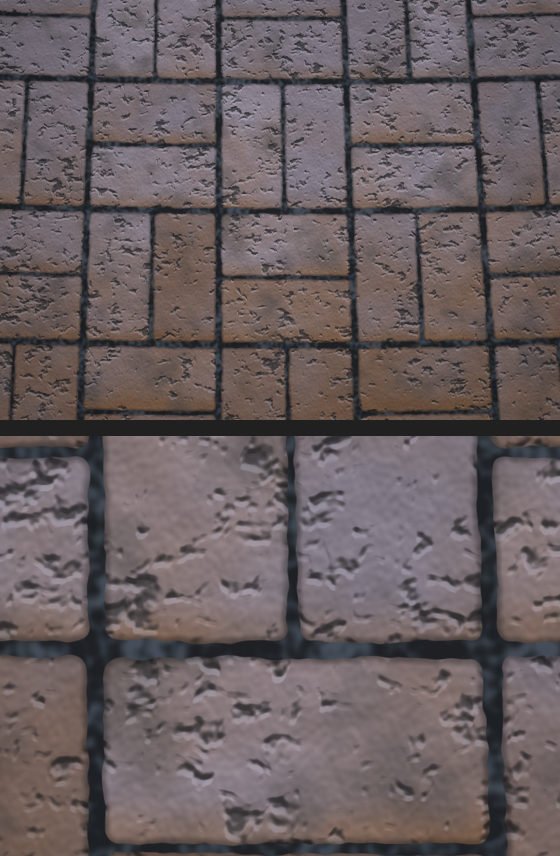
Top, the full canvas; bottom, a detail of the centre.
Give the GLSL for this texture, as a Shadertoy shader.

```glsl
// Damp stamped paving: pairs of worn bricks in a basket weave, seen at a slight tilt.

const vec3 MAUVE = vec3(0.485, 0.455, 0.50);
const vec3 UMBER = vec3(0.445, 0.335, 0.26);
const vec3 STAIN = vec3(0.29, 0.275, 0.28);
const vec3 PIT = vec3(0.21, 0.205, 0.215);
const vec3 SKY = vec3(0.52, 0.54, 0.61);
const vec3 JOINT_DARK = vec3(0.11, 0.12, 0.135);
const vec3 JOINT_WET = vec3(0.29, 0.33, 0.38);

vec2 hash2(vec2 p) {
    vec3 q = fract(p.xyx * vec3(0.1031, 0.1030, 0.0973));
    q += dot(q, q.yzx + 33.33);
    return fract((q.xx + q.yz) * q.zy);
}

float cornerSlope(vec2 cell, vec2 corner, vec2 f) {
    float angle = 6.2832 * hash2(cell + corner).x;
    return dot(vec2(cos(angle), sin(angle)), f - corner);
}

// Gradient noise, roughly -0.7 to 0.7
float noise(vec2 p) {
    vec2 i = floor(p), f = p - i;
    vec2 u = f * f * f * (f * (f * 6.0 - 15.0) + 10.0);
    float low = mix(cornerSlope(i, vec2(0, 0), f), cornerSlope(i, vec2(1, 0), f), u.x);
    float high = mix(cornerSlope(i, vec2(0, 1), f), cornerSlope(i, vec2(1, 1), f), u.x);
    return mix(low, high, u.y);
}

float fbm(vec2 p) {
    float sum = 0.0, amp = 0.6;
    for (int i = 0; i < 4; i++) {
        sum += amp * noise(p);
        p = mat2(1.6, 1.2, -1.2, 1.6) * p + 5.3;
        amp *= 0.5;
    }
    return sum;
}

float roundedBox(vec2 p, vec2 halfSize, float radius) {
    vec2 q = abs(p) - halfSize + radius;
    return length(max(q, 0.0)) + min(max(q.x, q.y), 0.0) - radius;
}

// Clustered ragged chips, wider than tall, of uneven depth
float pits(vec2 p) {
    p += 0.02 * vec2(noise(p * 13.0), noise(p * 13.0 + 9.0));
    float chips = noise(p * vec2(9.0, 15.0)) + 0.7 * noise(p * vec2(21.0, 33.0) + 3.0)
                + 0.4 * noise(p * vec2(48.0, 62.0));
    return smoothstep(0.15, 0.75, chips + 0.6 * noise(p * 2.4 + 7.0));
}

float surfaceHeight(vec2 p) {
    return 0.45 * fbm(p * 6.0) - 0.5 * pits(p) + 0.08 * noise(p * 50.0);
}

// Canvas to paving: cells shrink towards the top, rows bow a little
vec2 pavingCoords(vec2 uv, out float cellSize) {
    float dx = uv.x - 0.69;
    float down = 1.0 - uv.y + 0.0234 * dx * dx;
    cellSize = 0.297 + 0.033 * down;
    return vec2((uv.x - 0.5208) / cellSize, -log(cellSize / 0.3136) / 0.033);
}

vec3 brickColor(vec2 p, vec2 seed, float rise, float depth, float height) {
    vec2 grain = p + 17.0 * seed;
    float lowerEdge = 1.0 - smoothstep(0.02, 0.15, rise);
    float warmth = 0.72 - 0.85 * height + 0.6 * fbm(grain * 2.0)
                 + 0.25 * (seed.x - 0.5) + 0.4 * lowerEdge;
    vec3 color = mix(MAUVE, UMBER, clamp(warmth, 0.0, 1.0));

    // Mottled staining and pits
    float stain = smoothstep(-0.05, 0.5, fbm(grain * 3.2 + 11.0) + 0.2 * (seed.y - 0.5));
    color = mix(color, STAIN, 0.6 * stain);
    color = mix(color, PIT, 0.75 * pits(grain));

    // Relief lit from the top, with a faint cool sheen on raised lips
    float slope = surfaceHeight(grain) - surfaceHeight(grain + vec2(0.003, 0.014));
    color *= 1.0 + clamp(0.9 * slope, -0.3, 0.2);
    color = mix(color, SKY, 0.3 * smoothstep(0.06, 0.3, slope));

    color *= 0.95 + 0.12 * seed.y;
    return color * mix(0.7, 1.0, smoothstep(0.0, 0.022, depth));
}

vec3 jointColor(vec2 p) {
    float wet = smoothstep(-0.2, 0.4, fbm(p * 4.0) + 0.4 * noise(p * 30.0));
    return mix(JOINT_DARK, JOINT_WET, 0.8 * wet);
}

void mainImage(out vec4 fragColor, in vec2 fragCoord) {
    vec2 uv = fragCoord / iResolution.y;
    float cellSize;
    vec2 p = pavingCoords(uv, cellSize);
    float pixel = 1.0 / (iResolution.y * cellSize);

    // Each square cell holds two bricks, turned in alternate cells
    vec2 cell = floor(p), f = p - cell;
    bool upright = mod(cell.x + cell.y, 2.0) < 0.5;
    vec2 local = upright ? f.yx : f;
    float rise = upright ? f.y : mod(f.y, 0.5);
    vec2 seed = hash2(cell * 2.0 + vec2(step(0.5, local.y), 40.0));

    // Slightly uneven brick outline, with a narrower joint inside the pair
    vec2 fromCenter = vec2(local.x - 0.5, abs(local.y - 0.5) - 0.2455);
    float edge = roundedBox(fromCenter, vec2(0.48, 0.2335), 0.035);
    edge += 0.010 * noise(p * 5.0) + 0.008 * noise(p * 22.0);

    vec3 brick = brickColor(p, seed, rise, -edge, uv.y);
    float cover = 1.0 - smoothstep(-pixel, pixel, edge);
    vec3 color = mix(jointColor(p), brick, cover);

    // Light falls off towards the corners
    vec2 offCenter = uv - vec2(0.5 * iResolution.x / iResolution.y, 0.55);
    color *= 1.06 - 0.32 * dot(offCenter, offCenter);
    fragColor = vec4(color, 1.0);
}
```
